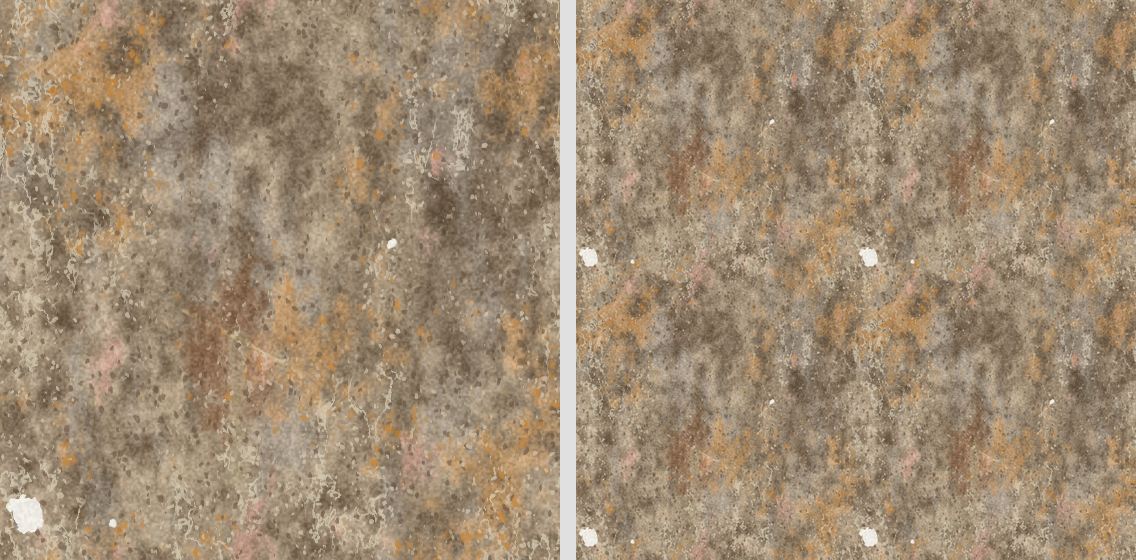
Left: one tile. Right: repeated 2 by 2.
Write a three.js fragment shader that draws this texture.

```glsl
// Weathered, rust-stained metal: vertical streaks of umber, grey film, rust and pink,
// with chalky veins, chipped white paint, tiny flecks and one scarred rusty sheet.
// All noise is cellular on a wrapped grid, so the square tiles without a seam.
varying vec2 vUv;

vec3 hash3(vec2 p) {
  vec3 q = fract(p.xyx * vec3(0.1031, 0.1030, 0.0973));
  q += dot(q, q.yxz + 33.33);
  return fract((q.xxy + q.yzz) * q.zyx);
}

// Smooth cellular noise: random cell values blended by distance, n repeats per tile
float blotch(vec2 uv, vec2 n, float seed) {
  vec2 cell = floor(uv * n), f = fract(uv * n);
  float sum = 0.0, total = 0.0001;
  for (int y = -1; y <= 1; y++) {
    for (int x = -1; x <= 1; x++) {
      vec2 o = vec2(float(x), float(y));
      vec3 h = hash3(mod(cell + o, n) + seed * 37.17);
      vec2 d = o + 0.2 + 0.6 * h.xy - f;
      float w = max(0.0, 1.44 - dot(d, d));
      w *= w * w;
      sum += w * h.z;
      total += w;
    }
  }
  return sum / total;
}

// Octaves of blotches, centred on zero
float layers(vec2 uv, vec2 n, float seed) {
  float sum = 0.0, amp = 1.0;
  for (int i = 0; i < 5; i++) {
    sum += amp * (blotch(uv, n, seed + float(i) * 1.7) - 0.5);
    n *= 2.0;
    amp *= 0.65;
  }
  return sum;
}

// Sparse rounded specks, present in the given share of cells
float flecks(vec2 uv, vec2 n, float seed, float share) {
  vec2 cell = floor(uv * n), f = fract(uv * n);
  float cover = 0.0;
  for (int y = -1; y <= 1; y++) {
    for (int x = -1; x <= 1; x++) {
      vec2 o = vec2(float(x), float(y));
      vec3 h = hash3(mod(cell + o, n) + seed * 37.17);
      vec2 d = (o + 0.2 + 0.6 * h.xy - f) * vec2(1.0, 0.8);
      float r = 0.12 + 0.3 * h.z / share;
      cover = max(cover, step(h.z, share) * (1.0 - smoothstep(r - 0.1, r + 0.12, length(d))));
    }
  }
  return cover;
}

float segment(vec2 p, vec2 a, vec2 b) {
  vec2 ab = b - a;
  return length(p - a - ab * clamp(dot(p - a, ab) / dot(ab, ab), 0.0, 1.0));
}

// Length of the shortest way from c to p across the tile edges
float wrapDistance(vec2 p, vec2 c) {
  return length(fract(p - c + 0.5) - 0.5);
}

void main() {
  float grain = layers(vUv, vec2(28.0, 22.0), 1.0);
  float tone = layers(vUv, vec2(7.0, 3.0), 2.0);
  float grit = blotch(vUv, vec2(256.0), 3.0) - 0.5;
  vec2 uv = vUv + 0.012 * vec2(grain, tone);

  // Streaked base, soot and grey film
  vec3 color = mix(vec3(0.51, 0.44, 0.36), vec3(0.69, 0.62, 0.52),
                   smoothstep(-0.6, 0.6, 0.8 * tone + 0.6 * grain));
  float soot = layers(uv, vec2(6.0, 2.0), 4.0) + 0.4 * grain;
  color = mix(color, vec3(0.41, 0.35, 0.28), 0.65 * smoothstep(0.15, 0.6, soot));
  float film = layers(uv, vec2(9.0, 3.0), 5.0);
  color = mix(color, vec3(0.64, 0.60, 0.55), 0.6 * smoothstep(0.1, 0.45, film));

  // Rust and pink stains
  float rust = layers(uv, vec2(7.0, 4.0), 6.0) + 0.6 * grain;
  color = mix(color, vec3(0.72, 0.54, 0.34), 0.7 * smoothstep(0.1, 0.65, rust));
  float pink = layers(uv, vec2(10.0, 4.0), 7.0) + 0.3 * grain;
  color = mix(color, vec3(0.77, 0.58, 0.52), 0.65 * smoothstep(0.32, 0.65, pink));

  // Scarred sheet: red rust, pale strip and slanted scratch
  float sheet = length((uv - vec2(0.41, 0.33)) / vec2(0.11, 0.21)) + 0.5 * grain + 0.4 * tone;
  color = mix(color, vec3(0.59, 0.43, 0.31), 0.6 * (1.0 - smoothstep(0.5, 1.0, sheet)));
  float strip = segment(uv, vec2(0.42, 0.15), vec2(0.425, 0.39)) + 0.02 * grain;
  color = mix(color, vec3(0.67, 0.61, 0.49), 0.6 * (1.0 - smoothstep(0.014, 0.021, strip)));
  float scratch = segment(vUv, vec2(0.33, 0.445), vec2(0.51, 0.35)) + 0.006 * grain;
  color = mix(color, vec3(0.78, 0.68, 0.50),
              0.7 * (1.0 - smoothstep(0.002, 0.006, scratch)) * smoothstep(-0.4, 0.1, tone + grain));

  color += 0.13 * grain + 0.14 * grit;

  // Chalky veins, gathered in patches and around the large chip
  float patches = layers(uv, vec2(7.0, 3.0), 9.0) + 0.8 * (1.0 - smoothstep(0.0, 0.15, wrapDistance(uv, vec2(0.05, 0.08))));
  float chalk = smoothstep(0.1, 0.45, patches);
  float vein = abs(layers(uv, vec2(22.0, 13.0), 8.0));
  color = mix(color, vec3(0.85, 0.81, 0.72), 0.75 * chalk * (1.0 - smoothstep(0.02, 0.11, vein)));

  // Dark pits, orange rust specks and pale flecks
  float pits = flecks(uv, vec2(96.0, 80.0), 10.0, 0.14);
  color = mix(color, vec3(0.38, 0.30, 0.23), 0.55 * pits);
  float specks = flecks(uv, vec2(72.0, 56.0), 11.0, 0.12) * smoothstep(-0.15, 0.35, rust);
  color = mix(color, vec3(0.78, 0.53, 0.24), 0.75 * specks);
  float pale = flecks(uv, vec2(128.0, 104.0), 12.0, 0.13) * smoothstep(-0.4, 0.3, patches);
  color = mix(color, vec3(0.83, 0.78, 0.69), 0.75 * pale);

  // Chips of white paint, one large and two small
  for (int i = 0; i < 3; i++) {
    float k = float(i);
    vec2 center = vec2(0.05, 0.08) + k * vec2(-0.025, -0.265) + k * k * vec2(0.175, 0.255);
    float r = 0.026 / (1.0 + 2.0 * min(k, 1.0)) * (1.0 + 0.9 * grain);
    float chip = 1.0 - smoothstep(r - 0.002, r + 0.002, wrapDistance(uv, center));
    color = mix(color, vec3(0.93, 0.92, 0.89) + 0.08 * grit, chip);
  }
  gl_FragColor = vec4(clamp(color, 0.0, 1.0), 1.0);
}
```
